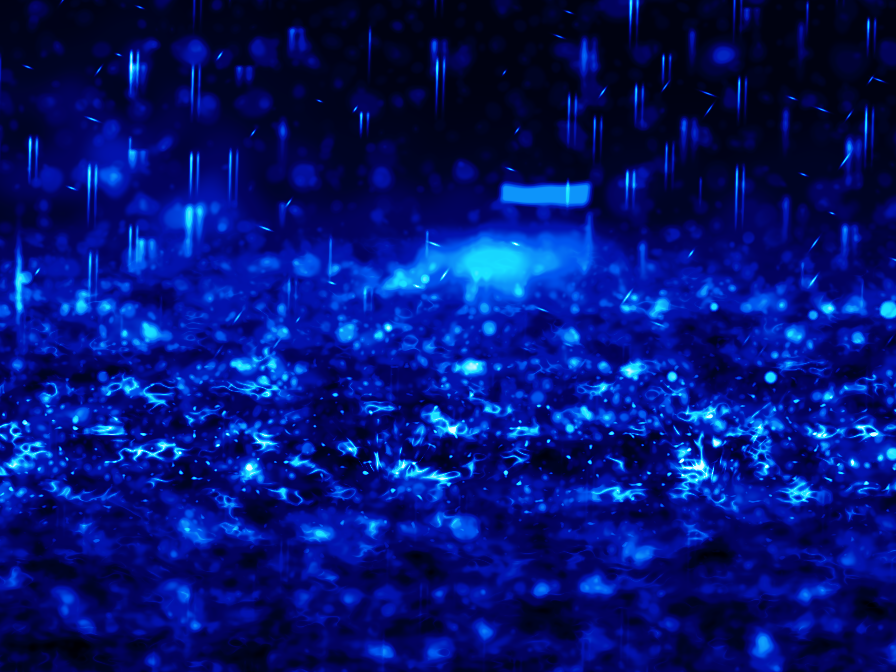
Give the GLSL for this texture, as a WebGL 1 fragment shader.

```glsl
precision highp float;
// Night rain striking water under blue light: streaks over a dark sky, a cyan
// reflection on the horizon, and a rippled surface of bokeh and glints.
// All light is summed into one level, then coloured through a blue ramp.
uniform vec2 u_resolution;

#define GLOW_CENTER vec2(0.73, 0.612)
#define GLOW_LEVEL 0.98
#define HORIZON 0.6
#define FOCUS_Y 0.335
#define RAIN_GAIN 1.2
#define BOKEH_GAIN 0.44
#define RIPPLE_GAIN 0.36
#define GLINT_GAIN 0.95

vec2 hash2(vec2 p) {
  return fract(sin(vec2(dot(p, vec2(127.1, 311.7)), dot(p, vec2(269.5, 183.3)))) * 43758.5);
}

float corner(vec2 cell, vec2 d) { return dot(hash2(cell) * 2.0 - 1.0, d); }

float noise(vec2 p) {
  vec2 i = floor(p), f = fract(p), u = f * f * (3.0 - 2.0 * f), e = vec2(1.0, 0.0);
  return mix(mix(corner(i, f), corner(i + e, f - e), u.x),
             mix(corner(i + e.yx, f - e.yx), corner(i + 1.0, f - 1.0), u.x), u.y);
}

float peak(float x, float w) { x /= w; return exp(-x * x); }
float bell(vec2 d, vec2 size) { d /= size; return exp(-dot(d, d)); }
float ridge(float n, float sharp) { return pow(max(1.0 - 1.7 * abs(n), 0.0), sharp); }

// One blurred disc per cell, in staggered rows
float discs(vec2 p, float cell, float seed, float keep, float soft) {
  vec2 q = p / cell + seed * 7.31;
  q.x += hash2(vec2(floor(q.y), seed)).x * 5.0;
  vec2 id = floor(q), h = hash2(id + seed), k = hash2(id + seed + 19.7);
  float blur = max(soft, 1.0 / (cell * u_resolution.y));
  float radius = mix(0.1, 0.34, k.x * k.x);
  float margin = min(radius + blur, 0.5);
  float d = length(fract(q) - mix(vec2(margin), vec2(1.0 - margin), h)) - radius;
  float gain = 0.35 + 0.65 * fract(h.x * 7.0 + h.y * 5.0);
  return step(k.y, keep) * (1.0 - smoothstep(-blur, blur, d)) * gain;
}

// Falling drops: bright head, fading tail, fainter twin
float rain(vec2 p, vec2 cell, float seed, float width) {
  vec2 q = vec2(p.x - 0.025 * p.y, p.y) / cell + seed;
  q.y += hash2(vec2(floor(q.x), seed)).x * 9.0;
  vec2 id = floor(q), f = fract(q), h = hash2(id + seed), k = hash2(id + seed + 4.3);
  float x = (f.x - mix(0.25, 0.6, h.x)) * cell.x;
  float t = (0.95 - f.y) / mix(0.3, 0.85, h.y);
  float w = max(width, 0.6 / u_resolution.y);
  float lines = peak(x, w) + 0.6 * peak(x - cell.x * 0.2, w) * step(0.4, k.y);
  return step(k.x, 0.36) * smoothstep(0.0, 0.2, t) * max(1.0 - t, 0.0) * lines * (0.4 + 0.7 * k.y);
}

// Short stray droplets flying at an angle
float dashes(vec2 p, float angle, float seed) {
  float c = cos(angle), s = sin(angle);
  vec2 cell = vec2(0.06, 0.035);
  vec2 q = vec2(c * p.x + s * p.y, c * p.y - s * p.x) / cell + seed;
  vec2 id = floor(q), h = hash2(id + seed), k = hash2(id - seed);
  vec2 d = (fract(q) - mix(vec2(0.35), vec2(0.65), h)) * cell;
  return step(k.x, 0.09) * bell(d, vec2(mix(0.004, 0.011, k.y), max(0.0015, 0.6 / u_resolution.y)));
}

// Fan of broken water threads rising from a base
float splash(vec2 p, vec2 base, float height) {
  vec2 d = p - base;
  float fan = d.x / (max(d.y, 0.0) + 0.05);
  float threads = ridge(noise(vec2(fan * 7.0, d.y * 24.0) + base * 30.0), 7.0);
  return threads * smoothstep(-0.1, 0.3, noise(p * 60.0)) * (1.0 - smoothstep(0.4, 1.0, abs(fan)))
    * smoothstep(-0.02, 0.01, d.y) * (1.0 - smoothstep(height * 0.4, height, d.y));
}

vec3 blueRamp(float v) {
  vec3 c = mix(vec3(0.0, 0.0, 0.02), vec3(0.0, 0.015, 0.14), smoothstep(0.0, 0.14, v));
  c = mix(c, vec3(0.01, 0.01, 0.37), smoothstep(0.14, 0.3, v));
  c = mix(c, vec3(0.01, 0.07, 0.68), smoothstep(0.3, 0.48, v));
  c = mix(c, vec3(0.0, 0.33, 0.94), smoothstep(0.48, 0.7, v));
  c = mix(c, vec3(0.05, 0.57, 0.98), smoothstep(0.7, 0.84, v));
  c = mix(c, vec3(0.1, 0.88, 1.0), smoothstep(0.84, 1.02, v));
  return mix(c, vec3(0.88, 0.98, 1.0), smoothstep(1.08, 1.5, v));
}

void main() {
  vec2 p = gl_FragCoord.xy / u_resolution.y;
  float sky = smoothstep(HORIZON - 0.1, HORIZON + 0.1, p.y), water = 1.0 - sky;
  float focus = peak(p.y - FOCUS_Y, 0.11), near = 1.0 - smoothstep(0.14, 0.32, p.y);
  float middle = water * smoothstep(0.2, 0.38, p.y);
  // Dark sky, hazes and rolling water
  float swell = noise(p * vec2(9.0, 17.0)) + 0.7 * noise(p * vec2(23.0, 37.0) + 7.0);
  float fine = noise(p * vec2(48.0, 75.0) + swell);
  float haze = 0.24 * bell(p - vec2(0.17, 0.74), vec2(0.25, 0.17)) + 0.17 * bell(p - vec2(0.8, 0.67), vec2(0.65, 0.1));
  float level = 0.06 + haze * (1.0 + 1.3 * noise(p * 11.0));
  level += water * (0.25 + RIPPLE_GAIN * (swell + 0.5 * fine)) - 0.08 * (1.0 - smoothstep(0.0, 0.15, p.y));
  level += 0.13 * bell(p - vec2(0.75, 0.53), vec2(0.7, 0.08));
  // Clustered bokeh, larger away from the focal plane
  vec2 w = p + 0.014 * vec2(noise(p * 14.0), noise(p * 17.0 + 5.0));
  float cluster = mix(0.4 + 1.1 * smoothstep(-0.3, 0.5, swell), 1.0, sky);
  for (int i = 0; i < 3; i++) {
    float s = float(i);
    float b = discs(w, 0.062 + 0.018 * s, 2.0 + s, 0.5, 0.12) * (0.6 * near + 0.55 * sky);
    b += discs(w, 0.03 + 0.009 * s, 11.0 + s, 0.5, 0.14) * (0.75 * middle + 0.4 * near + 0.28 * sky);
    b += discs(w, 0.017 + 0.004 * s, 21.0 + s, 0.4, 0.18) * (0.5 * middle + 0.6 * focus);
    level += BOKEH_GAIN * cluster * b;
  }
  level += 0.85 * discs(p, 0.055, 31.0, 0.14, 0.06) * middle;
  // Horizon reflection and floating bar
  float lumps = discs(w, 0.075, 41.0, 0.9, 0.12) + discs(w, 0.06, 43.0, 0.9, 0.12);
  level += bell(p - vec2(0.67, 0.6), vec2(0.31, 0.045)) * (0.14 + 0.34 * lumps);
  level = mix(level, 0.78, 0.8 * bell(p - vec2(0.845, 0.63), vec2(0.045, 0.035)));
  level = mix(level, GLOW_LEVEL, min(1.25 * bell(w - GLOW_CENTER, vec2(0.085, 0.036)), 1.0));
  vec2 bar = max(abs(w - vec2(0.81, 0.711)) - vec2(0.058, 0.007), 0.0);
  level = mix(level, 0.86, 1.0 - smoothstep(0.002, 0.016, length(bar)));
  // Ripple crests and sparkling points
  float crest = ridge(noise(p * vec2(50.0, 85.0) + 0.8 * swell), 4.0);
  crest *= smoothstep(0.0, 0.4, noise(p * vec2(19.0, 32.0) + 3.0)) * (focus + 0.15 * water);
  level += GLINT_GAIN * (crest + smoothstep(0.25, 0.55, noise(p * vec2(95.0, 120.0))) * focus);
  // Splashes, jet and foreground disc
  level += splash(p, vec2(1.06, 0.29), 0.15) + splash(p, vec2(0.58, 0.3), 0.09);
  level += 0.6 * bell(p - vec2(0.028 + 0.004 * noise(p.yy * 30.0), 0.58), vec2(0.005, 0.06));
  level += 0.3 * (1.0 - smoothstep(0.016, 0.026, length(p - vec2(0.693, 0.215))));
  // Rain and flying droplets
  float streaks = rain(p, vec2(0.05, 0.13), 3.0, 0.0022) + 0.75 * rain(p, vec2(0.075, 0.13), 8.0, 0.006);
  level += RAIN_GAIN * streaks * mix(0.1, 1.0, smoothstep(0.5, 0.68, p.y));
  level += 0.8 * (dashes(p, 0.95, 5.0) + dashes(p, -0.35, 9.0)) * smoothstep(0.4, 0.6, p.y);
  gl_FragColor = vec4(blueRamp(level), 1.0);
}
```
